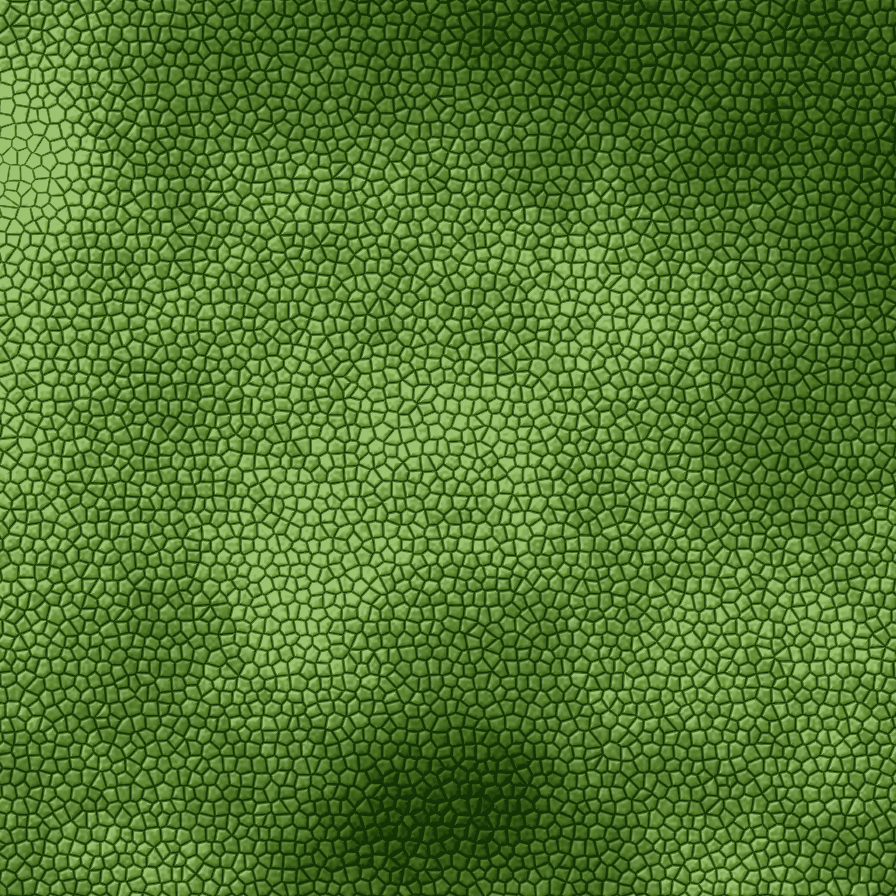
This texture is drawn by a three.js fragment shader. Its source:

```glsl
// Green reptile leather: small bevelled scales parted by dark creases.
// Scales are staggered Voronoi cells shaded by edge distance and direction;
// broad soft patches of light and shadow vary the tone across the hide.

varying vec2 vUv;

const float SCALES_ACROSS = 65.0;
const float JITTER = 0.66;
const vec2 LIGHT_DIR = vec2(-0.6, 0.8);

const vec3 CREASE_GREEN = vec3(0.08, 0.20, 0.015);
const vec3 DEEP_GREEN   = vec3(0.20, 0.34, 0.07);
const vec3 MID_GREEN    = vec3(0.30, 0.45, 0.14);
const vec3 LEAF_GREEN   = vec3(0.41, 0.57, 0.20);
const vec3 SHEEN_GREEN  = vec3(0.43, 0.57, 0.30);
const vec3 PALE_GREEN   = vec3(0.61, 0.77, 0.44);

float hash(vec2 p) {
  return fract(sin(dot(p, vec2(127.1, 311.7))) * 43758.5453);
}

vec2 hash2(vec2 p) {
  return vec2(hash(p), hash(p + vec2(37.3, 17.9)));
}

float valueNoise(vec2 p) {
  vec2 i = floor(p);
  vec2 f = fract(p);
  f = f * f * (3.0 - 2.0 * f);
  float low = mix(hash(i), hash(i + vec2(1.0, 0.0)), f.x);
  float high = mix(hash(i + vec2(0.0, 1.0)), hash(i + vec2(1.0)), f.x);
  return mix(low, high, f.y);
}

float fbm(vec2 p) {
  float sum = 0.0;
  float amplitude = 0.5;
  for (int i = 0; i < 4; i++) {
    sum += amplitude * valueNoise(p);
    p = p * 2.03 + vec2(11.7, 5.3);
    amplitude *= 0.5;
  }
  return sum;
}

// Jittered scale centre, with every other row shifted like brickwork
vec2 scaleCentre(vec2 cell) {
  float stagger = 0.5 * mod(cell.y, 2.0) - 0.25;
  return cell + 0.5 + vec2(stagger, 0.0) + JITTER * (hash2(cell) - 0.5);
}

// x: distance to the nearest crease, yz: outward direction of that edge
vec3 scaleEdge(vec2 p, out vec2 id) {
  vec2 base = floor(p);
  vec2 toCentre = vec2(0.0);
  float nearest = 8.0;
  id = base;
  for (int y = -1; y <= 1; y++) {
    for (int x = -2; x <= 2; x++) {
      vec2 cell = base + vec2(float(x), float(y));
      vec2 r = scaleCentre(cell) - p;
      if (dot(r, r) < nearest) {
        nearest = dot(r, r);
        toCentre = r;
        id = cell;
      }
    }
  }
  vec3 edge = vec3(8.0, 0.0, 0.0);
  for (int y = -2; y <= 2; y++) {
    for (int x = -2; x <= 2; x++) {
      vec2 r = scaleCentre(id + vec2(float(x), float(y))) - p;
      vec2 across = r - toCentre;
      if (dot(across, across) > 0.0001) {
        vec2 normal = normalize(across);
        float d = dot(0.5 * (r + toCentre), normal);
        if (d < edge.x) edge = vec3(d, normal);
      }
    }
  }
  return edge;
}

float softPatch(vec2 p, vec2 centre, vec2 radius) {
  vec2 q = (p - centre) / radius;
  return exp(-dot(q, q));
}

// Broad light and shadow over the hide
float hideTone(vec2 p) {
  vec2 warped = p + 0.12 * (vec2(fbm(p * 4.0), fbm(p * 4.0 + 20.0)) - 0.47);
  float tone = 0.70 + 0.62 * (fbm(p * 6.0 + 3.0) - 0.47);
  tone += 0.42 * softPatch(warped, vec2(-0.02, 0.80), vec2(0.14, 0.20));
  tone += 0.14 * softPatch(warped, vec2(0.30, 0.45), vec2(0.42, 0.30));
  tone -= 0.62 * softPatch(warped, vec2(0.49, 0.08), vec2(0.16, 0.14));
  tone -= 0.42 * softPatch(warped, vec2(0.68, 0.98), vec2(0.36, 0.17));
  tone -= 0.36 * softPatch(warped, vec2(0.99, 0.62), vec2(0.18, 0.24));
  return tone;
}

vec3 greenRamp(float tone, float sheen) {
  float t = clamp(tone, 0.0, 1.0) * 4.0;
  vec3 c = mix(CREASE_GREEN, DEEP_GREEN, clamp(t, 0.0, 1.0));
  c = mix(c, MID_GREEN, clamp(t - 1.0, 0.0, 1.0));
  c = mix(c, mix(LEAF_GREEN, SHEEN_GREEN, sheen), clamp(t - 2.0, 0.0, 1.0));
  return mix(c, PALE_GREEN, clamp(t - 3.0, 0.0, 1.0));
}

void main() {
  vec2 id;
  vec3 edge = scaleEdge(vUv * SCALES_ACROSS, id);
  float crease = 1.0 - smoothstep(0.01, 0.16, edge.x);
  float bevel = dot(edge.yz, LIGHT_DIR) * (1.0 - smoothstep(0.10, 0.40, edge.x));
  float grain = valueNoise(vUv * SCALES_ACROSS * 4.0) - 0.5;

  // Lit scale face, then the dark crease around it
  float tone = hideTone(vUv) + 0.14 * (hash(id + 7.1) - 0.5);
  tone += 0.26 * bevel + 0.24 * grain + 0.05;
  tone -= crease * (0.32 + 0.48 * clamp(tone, 0.0, 1.0));

  float sheen = clamp(0.45 + 0.8 * bevel + 0.8 * grain, 0.0, 1.0);
  gl_FragColor = vec4(greenRamp(tone, sheen), 1.0);
}
```
